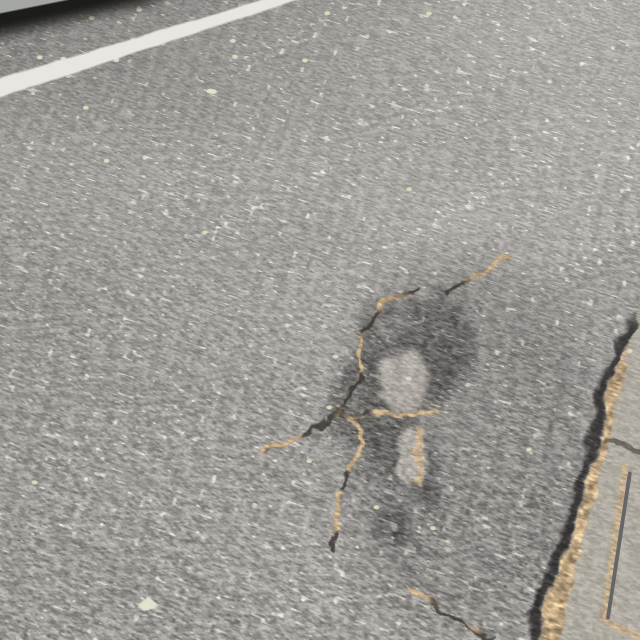
Give the GLSL for this texture, as a WebGL 1 fragment shader.

```glsl
precision highp float;
// Worn asphalt with a painted lane line, branching cracks and a gritty kerb.
// Streaked value noise makes the grain; distances to noise-bent segments
// place the cracks, and soft ellipses place the stains and bare patches.
uniform vec2 u_resolution;

float hash(vec2 p) {
  return fract(sin(dot(p, vec2(127.1, 311.7))) * 43758.5453);
}

float noise(vec2 p) {
  vec2 i = floor(p), f = fract(p);
  f = f * f * (3.0 - 2.0 * f);
  return mix(mix(hash(i), hash(i + vec2(1, 0)), f.x),
             mix(hash(i + vec2(0, 1)), hash(i + vec2(1, 1)), f.x), f.y);
}

float fbm(vec2 p) {
  float sum = 0.0, amp = 0.5;
  for (int i = 0; i < 4; i++) {
    sum += amp * noise(p);
    p = p * 2.03 + 7.1;
    amp *= 0.5;
  }
  return sum;
}

float seg(vec2 p, vec2 a, vec2 b) {
  vec2 d = b - a;
  return length(p - a - d * clamp(dot(p - a, d) / dot(d, d), 0.0, 1.0));
}

float blob(vec2 p, vec2 center, vec2 radius) {
  return 1.0 - smoothstep(0.7, 1.15, length((p - center) / radius));
}

// Horizontal place of the broken asphalt edge at height y.
float brokenEdge(float y) {
  float x = mix(0.835, 0.905, smoothstep(0.0, 0.26, y));
  x = mix(x, 0.938, smoothstep(0.22, 0.36, y));
  return mix(x, 0.985, smoothstep(0.38, 0.50, y));
}

void main() {
  vec2 p = gl_FragCoord.xy / u_resolution;
  float px = 1.0 / min(u_resolution.x, u_resolution.y);
  vec2 bend = vec2(fbm(p * 45.0), fbm(p * 45.0 + 31.0)) - 0.47;
  vec2 q = p + bend * 0.022;

  // Grain streaked down to the right, finer in the distance
  float far = mix(1.0, 1.3, p.y);
  vec2 streak = vec2(p.x * 0.93 - p.y * 0.36, p.x * 0.36 + p.y * 0.93);
  float grain = noise(streak * vec2(115.0, 240.0) * far) * 0.6
              + noise(streak * vec2(230.0, 400.0) * far + 19.0) * 0.4;
  float chips = smoothstep(0.78, 0.96, noise(streak * vec2(80.0, 160.0) * far + 53.0));
  float contrast = mix(0.42, 0.22, p.y);

  // Road tone: brighter toward the upper right, darker at the lane and patch
  float tone = 0.625 + 0.06 * smoothstep(0.2, 0.9, p.x) * smoothstep(0.4, 0.8, p.y);
  tone += (fbm(p * vec2(3.0, 6.0)) - 0.47) * 0.09;
  tone -= 0.10 * smoothstep(0.7, 1.0, p.y - 0.3 * p.x);
  tone -= 0.07 * blob(p, vec2(0.73, 0.30), vec2(0.22, 0.32));
  float stain = blob(q, vec2(0.65, 0.46), vec2(0.10, 0.11))
              + blob(q, vec2(0.58, 0.37), vec2(0.07, 0.08))
              + blob(q, vec2(0.63, 0.25), vec2(0.07, 0.12));
  tone -= 0.17 * min(stain, 1.0) * smoothstep(0.25, 0.65, fbm(p * 18.0));
  vec3 col = vec3(1.0, 0.985, 0.96) * (tone + (grain - 0.5) * contrast + chips * 0.2);

  // Bare patches
  vec3 bare = vec3(0.75, 0.73, 0.70) + (grain - 0.5) * 0.25;
  float hole = blob(q, vec2(0.632, 0.405), vec2(0.043, 0.052));
  float slot = blob(q, vec2(0.642, 0.285), vec2(0.024, 0.052));
  col = mix(col, bare, max(hole, slot) * 0.8);

  // Cracks: one long rising line and its branches
  float d = seg(q, vec2(0.404, 0.293), vec2(0.50, 0.333));
  d = min(d, seg(q, vec2(0.50, 0.333), vec2(0.531, 0.362)));
  d = min(d, seg(q, vec2(0.531, 0.362), vec2(0.566, 0.414)));
  d = min(d, seg(q, vec2(0.566, 0.414), vec2(0.56, 0.473)));
  d = min(d, seg(q, vec2(0.56, 0.473), vec2(0.60, 0.525)));
  d = min(d, seg(q, vec2(0.60, 0.525), vec2(0.65, 0.55)));
  d = min(d, seg(q, vec2(0.695, 0.545), vec2(0.795, 0.60)));
  d = min(d, seg(q, vec2(0.531, 0.362), vec2(0.569, 0.316)));
  d = min(d, seg(q, vec2(0.569, 0.316), vec2(0.525, 0.22)));
  d = min(d, seg(q, vec2(0.525, 0.22), vec2(0.521, 0.14)));
  d = min(d, seg(q, vec2(0.55, 0.35), vec2(0.69, 0.36)));
  d = min(d, seg(q, vec2(0.638, 0.082), vec2(0.77, 0.0)));
  float sandy = smoothstep(0.42, 0.58, noise(p * 28.0 + 4.0));
  vec3 sand = vec3(0.78, 0.68, 0.54) * (0.75 + 0.5 * grain);
  col = mix(col, vec3(0.22, 0.20, 0.18), 0.8 * (1.0 - smoothstep(0.001, 0.005, d)));
  col = mix(col, sand, sandy * (1.0 - smoothstep(0.002, 0.006, length(vec2(d, 0.001)))));
  float rim = 1.0 - smoothstep(0.003, 0.008, seg(q, vec2(0.66, 0.33), vec2(0.652, 0.245)));
  col = mix(col, sand, rim * 0.8);

  // Gutter grit, kerb slab and the sunken lid
  float e = q.x - brokenEdge(q.y);
  float low = 1.0 - smoothstep(0.49, 0.52, q.y);
  col *= 1.0 - 0.6 * low * (1.0 - smoothstep(0.003, 0.014, abs(e)));
  col = mix(col, sand * (0.7 + 0.5 * noise(p * 130.0)), low * smoothstep(0.006, 0.014, e));
  float slab = smoothstep(-0.004, 0.004, q.x - 0.875 - 0.24 * q.y) * low;
  col = mix(col, vec3(0.69, 0.67, 0.63) + (grain - 0.5) * 0.2, slab);
  float joint = seg(q, vec2(0.945, 0.31), vec2(1.02, 0.285));
  col *= 1.0 - 0.4 * (1.0 - smoothstep(0.002, 0.006, joint));
  float lid = min(seg(p, vec2(0.977, 0.27), vec2(0.943, 0.03)), seg(p, vec2(0.943, 0.03), vec2(1.01, 0.0)));
  col = mix(col, sand, 0.8 * (1.0 - smoothstep(0.003, 0.007, lid)));
  float groove = seg(p, vec2(0.984, 0.26), vec2(0.950, 0.035));
  col = mix(col, vec3(0.40, 0.40, 0.41), 1.0 - smoothstep(0.002, 0.004, groove));

  // Scattered leaves and pale stones, densest near the lane
  vec2 cell = floor(p * 26.0);
  vec2 off = fract(p * 26.0) - 0.25 - 0.5 * vec2(hash(cell + 3.0), hash(cell + 8.0));
  float keep = step(mix(0.97, 0.72, smoothstep(0.75, 1.0, p.y - 0.2 * p.x)), hash(cell));
  col = mix(col, vec3(0.87, 0.85, 0.74), keep * (1.0 - smoothstep(0.05, 0.11, length(off * vec2(0.7, 1.0)))));
  float litter = max(blob(q, vec2(0.33, 0.855), vec2(0.010, 0.006)), blob(q, vec2(0.23, 0.056), vec2(0.016, 0.013)));
  col = mix(col, vec3(0.89, 0.88, 0.80), litter);

  // Lane line, then the vehicle shadow and sill in the corner
  float line = abs(p.y - 0.863 - 0.313 * p.x) - mix(0.014, 0.007, p.x / 0.45);
  col = mix(col, vec3(0.91, 0.90, 0.88), 1.0 - smoothstep(-px, px + 0.002, line + bend.x * 0.004));
  float shade = smoothstep(-0.02, 0.02, p.y - 0.945 - 0.22 * p.x);
  col = mix(col, vec3(0.11, 0.11, 0.10), shade * (1.0 - smoothstep(0.22, 0.29, p.x)));
  float sill = smoothstep(-0.002, 0.002, p.y - 0.979 - 0.20 * p.x);
  col = mix(col, vec3(0.64, 0.65, 0.63), sill);

  gl_FragColor = vec4(clamp(col, 0.0, 1.0), 1.0);
}
```
